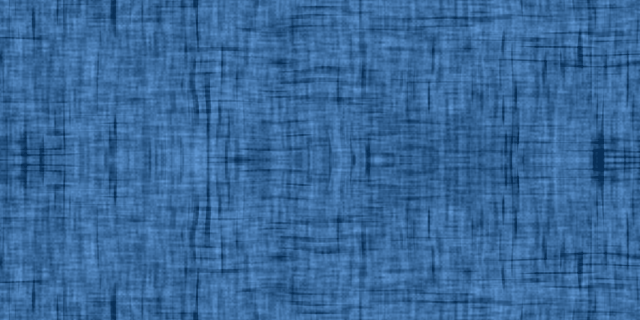
Write a Shadertoy shader that draws this texture.

```glsl
float hash(vec2 p) {
    return fract(sin(dot(p, vec2(127.1, 311.7))) * 43758.5453);
}

float valueNoise(vec2 p) {
    vec2 cell = floor(p);
    vec2 f = fract(p);
    f = f * f * (3.0 - 2.0 * f);
    float low = mix(hash(cell), hash(cell + vec2(1.0, 0.0)), f.x);
    float high = mix(hash(cell + vec2(0.0, 1.0)), hash(cell + vec2(1.0, 1.0)), f.x);
    return mix(low, high, f.y);
}

// Tone along one thread; each thread starts at its own offset
float threadTone(float id, float along, float seed) {
    along += 61.0 * hash(vec2(id, seed));
    float cell = floor(along);
    float f = smoothstep(0.0, 1.0, along - cell);
    return mix(hash(vec2(id + seed, cell)), hash(vec2(id + seed, cell + 1.0)), f);
}

// Parallel threads: x runs across them, y runs along them
float fibers(vec2 p, float seed) {
    float id = floor(p.x);
    float f = smoothstep(0.0, 1.0, p.x - id);
    return mix(threadTone(id, p.y, seed), threadTone(id + 1.0, p.y, seed), f);
}

// Sparse dark slubs, gathered where the clump value is high
float slubs(vec2 p, float seed, float clump) {
    return smoothstep(0.58, 0.95, fibers(p, seed)) * smoothstep(0.15, 0.8, clump);
}

float clothTone(vec2 p) {
    // Slight wander of the threads
    vec2 wander = vec2(valueNoise(p.yx * vec2(9.0, 3.0)), valueNoise(p * vec2(7.0, 3.0) + 20.0));
    vec2 q = p + 0.008 * (wander - 0.5);
    vec2 warp = q;
    vec2 weft = q.yx;

    // Fine weave, long fibers, broad fading and grain
    float tone = 0.95 * (fibers(warp * vec2(128.0, 26.0), 3.0) - 0.5);
    tone += 1.05 * (fibers(weft * vec2(136.0, 24.0), 17.0) - 0.5);
    tone += 0.95 * (fibers(warp * vec2(80.0, 7.0), 29.0) - 0.5);
    tone += 0.55 * (fibers(weft * vec2(64.0, 5.0), 41.0) - 0.5);
    tone += 0.65 * (valueNoise(p * vec2(7.0, 4.0) + 8.0) - 0.5);
    tone += 0.6 * (valueNoise(p * 150.0) - 0.5);

    // Dark slubs in both directions
    float warpClump = valueNoise(p * vec2(15.0, 4.0) + 31.0);
    float weftClump = valueNoise(p * vec2(4.0, 13.0) + 57.0);
    tone -= 1.5 * slubs(warp * vec2(105.0, 9.0), 53.0, warpClump);
    tone -= 1.25 * slubs(weft * vec2(115.0, 8.0), 71.0, weftClump);
    return tone + 0.19;
}

vec3 dye(float tone) {
    vec3 midBlue = vec3(0.22, 0.41, 0.61);
    vec3 toneStep = vec3(0.09, 0.105, 0.125);
    return midBlue + toneStep * clamp(tone * 1.1, -2.1, 1.8);
}

void mainImage(out vec4 fragColor, in vec2 fragCoord) {
    vec2 p = fragCoord / iResolution.y;
    // The cloth is folded about its middle line
    p.y = abs(p.y - 0.5);
    fragColor = vec4(dye(clothTone(p)), 1.0);
}
```
